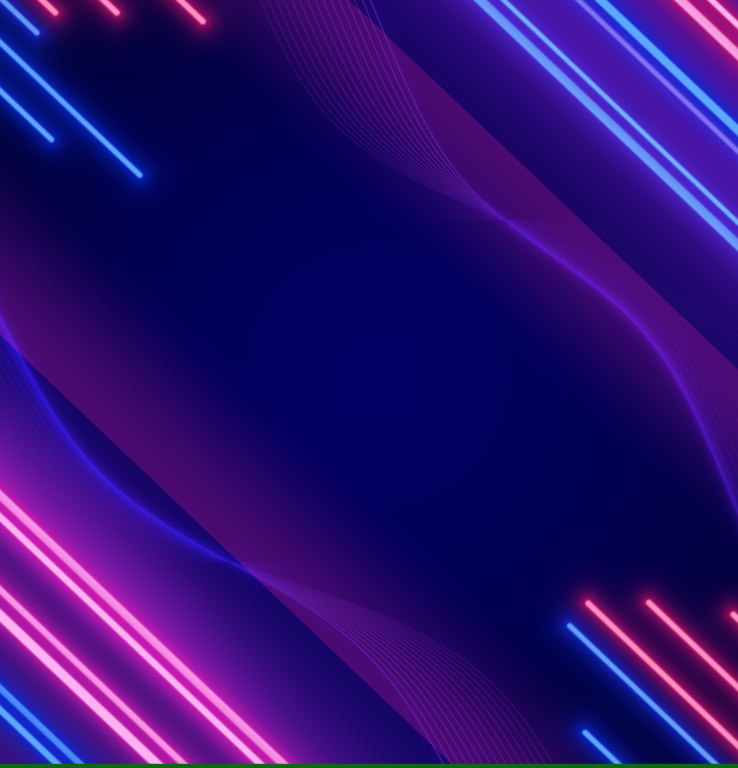
Give the GLSL for this background, as a WebGL 1 fragment shader.

```glsl
precision highp float;
// Diagonal neon bars and fanned wave lines over a deep navy field.

uniform vec2 u_resolution;

#define SLOPE 0.95
#define UPPER_EDGE -0.432
#define LOWER_EDGE 0.436
#define STRANDS 15
#define FAN_WIDTH 0.145
#define STRAND_WIDTH 0.0009
#define BAR_GLOW 0.013
#define FOOT_HEIGHT 0.0055

const vec3 BLUE_CORE = vec3(0.36, 0.66, 1.0);
const vec3 BLUE_GLOW = vec3(0.03, 0.17, 0.88);
const vec3 PINK_CORE = vec3(1.0, 0.70, 0.95);
const vec3 PINK_GLOW = vec3(0.85, 0.10, 0.70);
const vec3 ROSE_CORE = vec3(1.0, 0.56, 0.76);
const vec3 ROSE_GLOW = vec3(0.80, 0.06, 0.42);
const vec3 LILAC_CORE = vec3(0.66, 0.55, 0.98);
const vec3 VIOLET_GLOW = vec3(0.30, 0.16, 0.85);

float pixel;

// Smooth odd ramp from -1 to 1.
float ramp(float s) {
  return 1.0 - 2.0 / (1.0 + exp(2.0 * s));
}

// Round-ended bar on the diagonal q.y = intercept + SLOPE * q.x.
void bar(inout vec3 col, vec2 q, float intercept, vec2 span, float radius, vec3 core, vec3 glow) {
  vec2 along = normalize(vec2(1.0, SLOPE));
  float x = clamp(dot(q - vec2(0.0, intercept), along) * along.x, span.x, span.y);
  float d = length(q - vec2(x, intercept + SLOPE * x)) - radius;
  col = mix(col, glow, 0.75 * exp(-max(d, 0.0) / BAR_GLOW));
  col = mix(col, core, 1.0 - smoothstep(-0.002 - pixel, 0.0005 + pixel, d));
}

// Bar that crosses the whole canvas.
void rail(inout vec3 col, vec2 q, float intercept, float radius, vec3 core, vec3 glow) {
  bar(col, q, intercept, vec2(-1.0, 3.0), radius, core, glow);
}

// S-shaped spine: centre, tilt, reach and softness of the bend.
float spine(float y, vec2 centre, vec3 bend) {
  float h = y - centre.y;
  return centre.x + bend.x * h + bend.y * ramp(h / bend.z);
}

// Strands that meet at the pinch and fan out on both sides of it.
void wave(inout vec3 col, vec2 q, vec2 centre, vec3 bend, float pinch, float fanSide, vec3 ridge) {
  float x = spine(q.y, centre, bend);
  float slope = (spine(q.y + 0.002, centre, bend) - x) / 0.002;
  float steep = inversesqrt(1.0 + slope * slope);
  float fan = FAN_WIDTH * ramp((q.y - pinch) / 0.11);
  float open = smoothstep(-0.02, 0.06, (q.y - pinch) * fanSide);
  float offset = q.x - x;

  // Haze between the strands, strongest next to the spine.
  float inward = offset * sign(fan);
  float haze = smoothstep(-0.003, 0.003, inward) * exp(-max(inward, 0.0) / 0.035);
  col += ridge * 0.20 * haze * (1.0 - open);
  col += ridge * 0.40 * exp(-abs(offset) * steep / 0.006) * (1.0 - 0.8 * open);

  float lines = 0.0;
  for (int i = 0; i < STRANDS; i++) {
    float u = float(i) / float(STRANDS - 1);
    float d = abs(offset - u * fan) * steep;
    float line = 1.0 - smoothstep(0.0, STRAND_WIDTH + pixel, d);
    lines = max(lines, line * (1.0 - 0.55 * u));
  }
  col = mix(col, vec3(0.48, 0.16, 0.78), lines * mix(0.10, 0.48, open));
}

// Navy centre, purple halos, and the two violet corner panels.
vec3 backdrop(vec2 q, float c) {
  float core = exp(-3.5 * dot(q - vec2(0.49, 0.49), q - vec2(0.49, 0.49)));
  vec3 col = mix(vec3(0.005, 0.005, 0.17), vec3(0.0, 0.0, 0.385), core);
  float halo = smoothstep(0.17, LOWER_EDGE, c) + smoothstep(-0.17, UPPER_EDGE, c);
  col = mix(col, vec3(0.29, 0.04, 0.44), halo);

  float upper = UPPER_EDGE - c;
  vec3 upperPanel = mix(vec3(0.10, 0.02, 0.40), vec3(0.28, 0.06, 0.60), smoothstep(0.0, 0.24, upper));
  col = mix(col, upperPanel, smoothstep(-pixel, pixel, upper));

  float lower = c - LOWER_EDGE;
  float lit = smoothstep(0.0, 0.21, lower) * (1.0 - 0.45 * smoothstep(0.15, 0.5, q.x));
  vec3 lowerPanel = mix(vec3(0.08, 0.02, 0.40), vec3(0.46, 0.10, 0.66), lit);
  lowerPanel = mix(lowerPanel, vec3(0.22, 0.06, 0.47), smoothstep(0.23, 0.29, lower));
  return mix(col, lowerPanel, smoothstep(-pixel, pixel, lower));
}

void main() {
  pixel = 0.7 / u_resolution.y;
  vec2 q = gl_FragCoord.xy / u_resolution.y;
  q.y = 1.0 - q.y;
  vec3 col = backdrop(q, q.y - SLOPE * q.x);

  wave(col, q, vec2(0.722, 0.335), vec3(0.4, 0.106, 0.106), 0.286, -1.0, vec3(0.28, 0.10, 0.70));
  wave(col, q, vec2(0.305, 0.735), vec3(0.5, 0.145, 0.11), 0.732, 1.0, vec3(0.16, 0.10, 0.85));

  // Long rails, each pair a step apart.
  for (int i = 0; i < 2; i++) {
    float k = float(i);
    rail(col, q, -0.594 - 0.029 * k, 0.0068 - 0.003 * k, BLUE_CORE + vec3(0.08, 0.04, 0.0), VIOLET_GLOW);
    rail(col, q, -0.842 - 0.038 * k, 0.0065 - 0.002 * k, PINK_CORE, ROSE_GLOW);
    rail(col, q, 0.645 + 0.028 * k, 0.0062 - 0.001 * k, PINK_CORE, PINK_GLOW);
    rail(col, q, 0.768 + 0.033 * k, 0.0050 + 0.002 * k, PINK_CORE, PINK_GLOW);
    rail(col, q, 0.896 + 0.028 * k, 0.0050, BLUE_CORE, BLUE_GLOW);
  }
  rail(col, q, -0.716, 0.0040, LILAC_CORE, VIOLET_GLOW);
  rail(col, q, -0.743, 0.0062, BLUE_CORE, BLUE_GLOW);

  // Short bars entering at the upper left.
  bar(col, q, -0.003, vec2(-1.0, 0.048), 0.0042, BLUE_CORE, BLUE_GLOW);
  bar(col, q, 0.055, vec2(-1.0, 0.182), 0.0042, BLUE_CORE, BLUE_GLOW);
  bar(col, q, 0.118, vec2(-1.0, 0.067), 0.0042, BLUE_CORE, BLUE_GLOW);
  bar(col, q, -0.052, vec2(-1.0, 0.072), 0.0045, ROSE_CORE, ROSE_GLOW);
  bar(col, q, -0.128, vec2(-1.0, 0.152), 0.0045, ROSE_CORE, ROSE_GLOW);
  bar(col, q, -0.223, vec2(-1.0, 0.264), 0.0045, ROSE_CORE, ROSE_GLOW);

  // Short bars leaving at the lower right.
  bar(col, q, 0.110, vec2(0.742, 3.0), 0.0042, BLUE_CORE, BLUE_GLOW);
  bar(col, q, 0.230, vec2(0.762, 3.0), 0.0042, BLUE_CORE, BLUE_GLOW);
  bar(col, q, 0.058, vec2(0.766, 3.0), 0.0045, ROSE_CORE, ROSE_GLOW);
  bar(col, q, -0.018, vec2(0.845, 3.0), 0.0045, ROSE_CORE, ROSE_GLOW);
  bar(col, q, -0.107, vec2(0.955, 3.0), 0.0045, ROSE_CORE, ROSE_GLOW);

  // Green strip along the foot.
  float foot = smoothstep(-pixel, pixel, q.y - 1.0 + FOOT_HEIGHT);
  gl_FragColor = vec4(mix(col, vec3(0.06, 0.40, 0.08), foot), 1.0);
}
```
